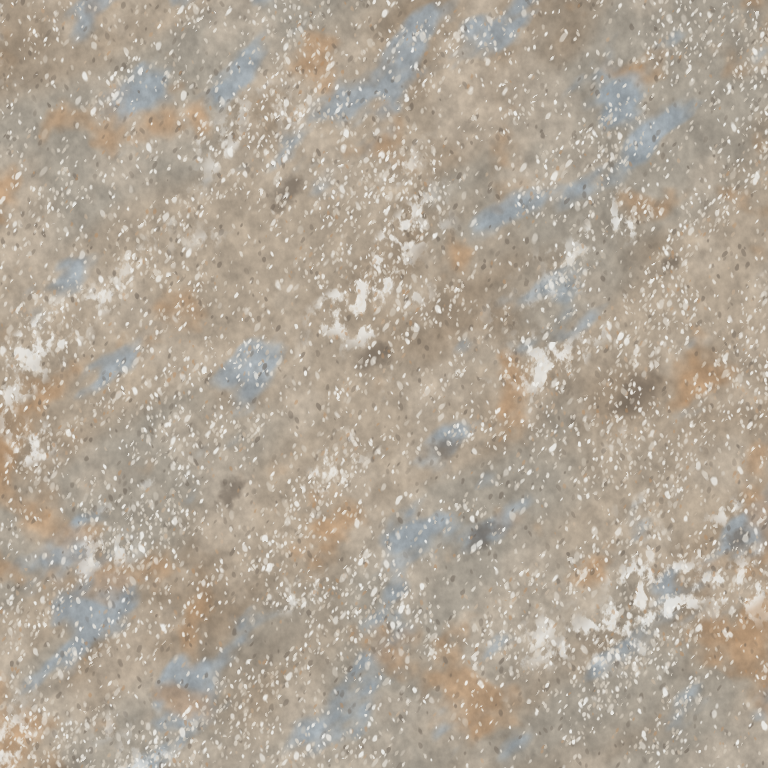
Give the GLSL for this texture, as a Shadertoy shader.

```glsl
// Weathered tan stone with pale mineral flecks, slanting crusts, cool stains and small pits.

const vec3 TAN   = vec3(0.69, 0.635, 0.565);
const vec3 UMBER = vec3(0.60, 0.535, 0.46);
const vec3 GREY  = vec3(0.635, 0.61, 0.565);
const vec3 SAND  = vec3(0.75, 0.70, 0.635);
const vec3 BLUE  = vec3(0.60, 0.65, 0.69);
const vec3 RUST  = vec3(0.72, 0.56, 0.41);
const vec3 PALE  = vec3(0.84, 0.80, 0.74);
const vec3 CHALK = vec3(0.94, 0.94, 0.93);
const vec3 SHADE = vec3(0.40, 0.36, 0.32);

const float SLANT = 0.72;          // direction of the streaks, radians
const float FINE_FLECKS = 165.0;   // cells across the canvas
const float COARSE_FLECKS = 95.0;
const float DARK_FLECKS = 120.0;
const float PIT_CELLS = 8.0;
const float GRAIN_CONTRAST = 0.21;

float hash(vec2 p) {
    vec3 q = fract(p.xyx * 0.1031);
    q += dot(q, q.yzx + 33.33);
    return fract((q.x + q.y) * q.z);
}

vec2 hash2(vec2 p) {
    return vec2(hash(p + 17.3), hash(p + 71.9));
}

float valueNoise(vec2 p) {
    vec2 cell = floor(p), f = fract(p);
    f = f * f * (3.0 - 2.0 * f);
    return mix(mix(hash(cell), hash(cell + vec2(1, 0)), f.x),
               mix(hash(cell + vec2(0, 1)), hash(cell + vec2(1, 1)), f.x), f.y);
}

float fbm(vec2 p) {
    float sum = 0.0, weight = 0.53;
    for (int i = 0; i < 4; i++) {
        sum += weight * valueNoise(p);
        p = mat2(1.6, 1.2, -1.2, 1.6) * p + 9.7;
        weight *= 0.5;
    }
    return sum;
}

// Scattered grains: x = coverage, y = random tint of the covering grain
vec2 flecks(vec2 uv, float cells, float density, float seed) {
    vec2 p = uv * cells, home = floor(p);
    float blur = max(0.16, cells / iResolution.y);
    float rough = 0.22 * (valueNoise(p * 2.3 + seed) - 0.5);
    vec2 best = vec2(0.0);
    for (int y = -1; y <= 1; y++)
    for (int x = -1; x <= 1; x++) {
        vec2 cell = home + vec2(x, y);
        vec2 key = cell + seed;
        if (hash(key) > density) continue;
        vec2 d = p - cell - 0.15 - 0.7 * hash2(key);
        d.x += d.y * (hash(key + 5.1) - 0.6);
        float radius = mix(0.16, 0.46, hash(key + 31.7));
        float dist = length(d * vec2(1.25, 0.8)) + rough;
        float cover = 1.0 - smoothstep(radius - blur, radius + blur, dist);
        if (cover > best.x) best = vec2(cover, hash(key + 43.1));
    }
    return best;
}

// Sparse ragged hollows, drawn out along the given frame
float pits(vec2 p) {
    vec2 home = floor(p);
    float ragged = 0.28 * (fbm(p * 7.0) - 0.5);
    float depth = 0.0;
    for (int y = -1; y <= 1; y++)
    for (int x = -1; x <= 1; x++) {
        vec2 cell = home + vec2(x, y);
        if (hash(cell + 3.7) > 0.22) continue;
        vec2 d = p - cell - 0.2 - 0.6 * hash2(cell);
        float radius = mix(0.08, 0.22, hash(cell + 8.2));
        float dist = length(d * vec2(0.75, 1.3)) + ragged;
        depth = max(depth, 1.0 - smoothstep(radius * 0.3, radius * 1.3, dist));
    }
    return depth;
}

void mainImage(out vec4 fragColor, in vec2 fragCoord) {
    vec2 uv = fragCoord / iResolution.y;
    vec2 along = vec2(cos(SLANT), sin(SLANT));
    vec2 slanted = vec2(dot(uv, along), dot(uv, vec2(-along.y, along.x)));
    vec2 streak = slanted * vec2(0.6, 1.2);

    // Broad stains
    vec3 color = mix(TAN, UMBER, 0.8 * smoothstep(0.45, 0.68, fbm(streak * 6.0 + 4.0)));
    color = mix(color, GREY, 0.85 * smoothstep(0.42, 0.62, fbm(streak * 5.0 + 23.0)));
    color = mix(color, SAND, 0.6 * smoothstep(0.48, 0.70, fbm(uv * 13.0 + 41.0)));
    color = mix(color, BLUE, 0.75 * smoothstep(0.60, 0.76, fbm(streak * 14.0 + 57.0)));
    color = mix(color, RUST, 0.55 * smoothstep(0.60, 0.78, fbm(uv * 12.0 + 83.0)));

    // Mottling and fine grain
    float grain = 0.55 * fbm(uv * 48.0) + 0.45 * fbm(uv * vec2(150.0, 125.0) + 7.0);
    color *= 1.0 + 2.0 * GRAIN_CONTRAST * (grain - 0.49);

    // Hollows and dark specks
    color = mix(color, SHADE, 0.55 * pits(slanted * PIT_CELLS));
    vec2 dark = flecks(uv, DARK_FLECKS, 0.10, 211.0);
    color = mix(color, SHADE, dark.x * mix(0.15, 0.5, dark.y));

    // Chalky crusts broken up by the grain
    float crust = smoothstep(0.57, 0.78, fbm(streak * 11.0 + 131.0));
    float broken = smoothstep(0.46, 0.66, fbm(uv * vec2(85.0, 65.0) + 19.0));
    color = mix(color, mix(PALE, CHALK, broken), 0.8 * crust * broken);

    // Pale flecks, denser in clusters and around crusts
    float cluster = smoothstep(0.42, 0.72, fbm(streak * 22.0 + 167.0)) + 0.6 * crust;
    vec2 fine = flecks(uv, FINE_FLECKS, 0.13 + 0.42 * cluster, 307.0);
    vec2 coarse = flecks(uv, COARSE_FLECKS, 0.04 + 0.24 * cluster, 401.0);
    vec3 fineTint = mix(mix(RUST, PALE, smoothstep(0.0, 0.2, fine.y)), CHALK, fine.y * fine.y);
    color = mix(color, fineTint, fine.x * mix(0.5, 0.95, fine.y));
    color = mix(color, mix(PALE, CHALK, coarse.y), coarse.x * mix(0.35, 0.9, coarse.y));

    fragColor = vec4(clamp(color, 0.0, 1.0), 1.0);
}
```
